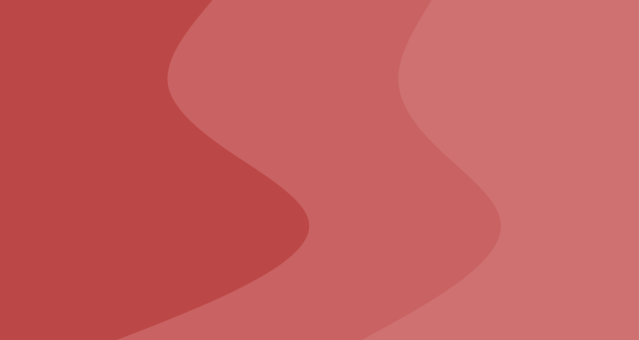
Write a Shadertoy shader that draws this background.

```glsl
// Three flat red layers divided by two flowing vertical wave edges.

const vec3 DEEP_RED = vec3(0.737, 0.278, 0.278);
const vec3 MID_RED = vec3(0.788, 0.384, 0.384);
const vec3 SOFT_RED = vec3(0.812, 0.443, 0.443);
const vec3 PALE_RIM = vec3(0.94, 0.84, 0.84);

// Depths below the top edge where the waves turn or bend
const float TROUGH = 0.2328;
const float BEND = 0.4485;
const float CREST = 0.6642;

// Cubic Hermite: knots are (depth, x, slope)
float hermite(vec3 a, vec3 b, float depth) {
    float span = b.x - a.x;
    float t = (depth - a.x) / span;
    float s = 1.0 - t;
    return mix(a.y, b.y, t * t * (3.0 - 2.0 * t))
         + span * t * s * (a.z * s - b.z * t);
}

// Edge position; ends and bend are (x, slope), extremes are (trough x, crest x)
float waveEdge(float depth, vec2 top, vec2 extremes, vec2 bend, vec2 bottom) {
    vec3 trough = vec3(TROUGH, extremes.x, 0.0);
    vec3 middle = vec3(BEND, bend);
    vec3 crest = vec3(CREST, extremes.y, 0.0);
    if (depth < TROUGH) return hermite(vec3(0.0, top), trough, depth);
    if (depth < BEND) return hermite(trough, middle, depth);
    if (depth < CREST) return hermite(middle, crest, depth);
    return hermite(crest, vec3(1.0, bottom), depth);
}

// Antialiased coverage of the positive side
float coverage(float d) {
    return clamp(0.5 + d / max(fwidth(d), 1e-5), 0.0, 1.0);
}

void mainImage(out vec4 fragColor, in vec2 fragCoord) {
    vec2 uv = fragCoord / iResolution.xy;
    float depth = 1.0 - uv.y;

    float leftEdge = waveEdge(depth, vec2(0.332, -0.441), vec2(0.2617, 0.4831),
                              vec2(0.3607, 0.792), vec2(0.1823, -1.381));
    float rightEdge = waveEdge(depth, vec2(0.6745, -0.319), vec2(0.6224, 0.7826),
                               vec2(0.6914, 0.574), vec2(0.5651, -0.983));

    // Layers from left to right, then the thin rim
    vec3 color = mix(DEEP_RED, MID_RED, coverage(uv.x - leftEdge));
    color = mix(color, SOFT_RED, coverage(uv.x - rightEdge));
    color = mix(color, PALE_RIM, coverage(uv.x - 0.9984));

    fragColor = vec4(color, 1.0);
}
```
